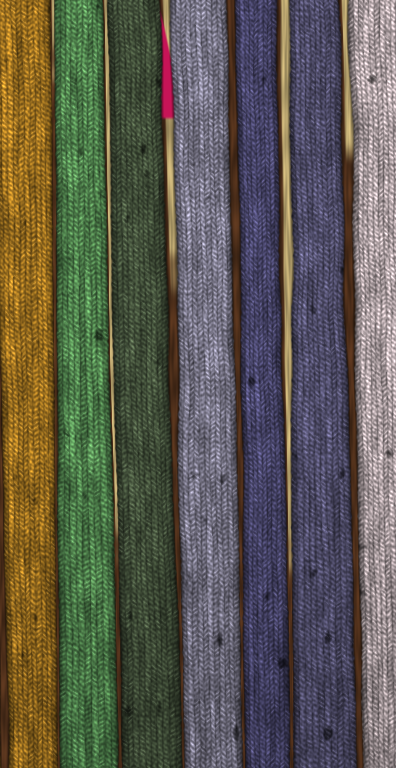
This texture is drawn by a Shadertoy shader. Its source:

```glsl
// Seven hanging skeins of twisted yarn, with wood and pale slivers in the gaps.

float hash(vec2 p) {
    return fract(sin(dot(p, vec2(127.1, 311.7))) * 43758.55);
}

// Gradient noise, roughly -0.7 to 0.7
float corner(vec2 cell, vec2 offset) {
    float a = 6.2832 * hash(cell);
    return dot(vec2(cos(a), sin(a)), offset);
}

float noise(vec2 p) {
    vec2 i = floor(p), f = p - i;
    vec2 s = f * f * f * (f * (f * 6.0 - 15.0) + 10.0);
    vec2 e = vec2(0.0, 1.0);
    return mix(mix(corner(i, f), corner(i + e.yx, f - e.yx), s.x),
               mix(corner(i + e, f - e), corner(i + 1.0, f - 1.0), s.x), s.y);
}

// Seams between skeins: position and half width at the top and the bottom
const float seamTop[8] = float[](-0.022, 0.131, 0.263, 0.416, 0.583, 0.714, 0.868, 1.02);
const float seamBottom[8] = float[](0.012, 0.147, 0.303, 0.463, 0.618, 0.737, 0.909, 1.06);
const float gapTop[8] = float[](0.006, 0.005, 0.006, 0.014, 0.010, 0.015, 0.013, 0.01);
const float gapBottom[8] = float[](0.010, 0.003, 0.005, 0.003, 0.004, 0.004, 0.008, 0.01);
// Height above which a pale sliver fills the gap
const float paleFrom[8] = float[](2.0, 0.93, 0.30, 0.64, 2.0, 0.27, 0.80, 2.0);

const vec3 yarn[7] = vec3[](
    vec3(0.60, 0.43, 0.12), vec3(0.30, 0.49, 0.29), vec3(0.24, 0.29, 0.21),
    vec3(0.47, 0.46, 0.53), vec3(0.27, 0.26, 0.40), vec3(0.30, 0.29, 0.40),
    vec3(0.65, 0.60, 0.61));

// Centre and half width of a seam at height t
vec2 seam(int i, float t) {
    float id = float(i);
    float x = mix(seamBottom[i], seamTop[i], t) + 0.006 * noise(vec2(t * 4.0, id * 7.3));
    float w = mix(gapBottom[i], gapTop[i], smoothstep(0.0, 0.75, t));
    return vec2(x, w * (1.0 + 0.6 * noise(vec2(t * 9.0, id * 3.7 + 20.0))));
}

vec3 yarnColor(int i, vec2 p, float t, float u, float width) {
    // Parallel threads that wander slightly
    float count = floor((seamTop[i + 1] - seamTop[i]) * 68.0 + 0.5);
    float lane = u * count + 0.35 * noise(vec2(u * 5.0 + float(i) * 9.0, p.y * 5.0));
    float id = floor(lane) + float(i) * 31.0;
    float across = fract(lane) - 0.5;
    float rnd = hash(vec2(id, 4.0));

    // Slanted plies along every thread
    float slant = rnd > 0.3 ? 0.8 : -0.8;
    float turn = p.y * 82.0 + across * slant + rnd * 5.0 + 0.8 * noise(vec2(id, p.y * 14.0));
    float ply = 0.5 + 0.5 * cos(6.2832 * turn);
    float body = 1.0 - 3.0 * across * across;
    float light = 0.56 + 0.34 * body + 0.27 * (ply - 0.4) * body;

    // Uneven dye, fibre grain and bright flecks
    light *= 0.93 + 0.16 * rnd;
    light *= 1.0 + 0.30 * noise(vec2(id * 1.7, p.y * 9.0)) + 0.20 * noise(p * vec2(30.0, 12.0));
    light *= 1.0 + 0.45 * noise(p * vec2(150.0, 110.0));
    float fleck = smoothstep(0.72, 1.0, hash(vec2(id, floor(turn)))) * ply * body;

    // Rounded sides and a few dark snags
    float side = min(u, 1.0 - u) * width;
    light *= mix(0.62, 1.05, smoothstep(0.0, 0.018, side));
    light *= 1.0 - 0.55 * smoothstep(0.42, 0.6, noise(p * vec2(26.0, 17.0) + 40.0));
    light *= mix(0.88, 1.03, smoothstep(0.0, 0.5, t));

    return yarn[i] * light * 1.08 + 0.13 * fleck * (yarn[i] + 0.3);
}

vec3 gapColor(int i, vec2 p, float t, float s) {
    vec3 wood = vec3(0.30, 0.18, 0.10) * (1.0 + 0.5 * noise(p * vec2(120.0, 12.0)));
    vec3 pale = vec3(0.72, 0.64, 0.43) * (1.0 + 0.4 * noise(p * vec2(160.0, 9.0)));
    float cover = smoothstep(-0.04, 0.04, t - paleFrom[i] + 0.06 * noise(vec2(t * 25.0, 3.0)));
    vec3 c = mix(wood, pale, cover * smoothstep(-0.55, -0.15, s));
    // Pink tag near the top of the fourth seam
    if (i == 3) c = mix(c, vec3(0.78, 0.08, 0.34), smoothstep(0.843, 0.849, t) * smoothstep(0.965, 0.945, t + 0.03 * s));
    return c * (1.0 - 0.45 * smoothstep(0.5, 1.0, abs(s)));
}

void mainImage(out vec4 fragColor, in vec2 fragCoord) {
    vec2 p = fragCoord / iResolution.x;
    float t = fragCoord.y / iResolution.y;
    float pixel = 1.0 / iResolution.x;

    // Skein under this point
    int strip = 0;
    for (int i = 1; i < 7; i++) if (p.x > seam(i, t).x) strip = i;
    vec2 a = seam(strip, t), b = seam(strip + 1, t);
    float left = a.x + a.y, right = b.x - b.y;
    float u = clamp((p.x - left) / (right - left), 0.0, 1.0);
    vec3 color = yarnColor(strip, p, t, u, right - left);

    // Nearest gap, with frayed borders
    int near = p.x - a.x < b.x - p.x ? strip : strip + 1;
    vec2 g = seam(near, t);
    float d = abs(p.x - g.x) - g.y + 0.003 * noise(vec2(p.y * 70.0, float(near) * 5.0));
    float s = clamp((p.x - g.x) / g.y, -1.0, 1.0);
    color = mix(gapColor(near, p, t, s), color, smoothstep(-pixel, pixel, d));

    fragColor = vec4(clamp(color, 0.0, 1.0), 1.0);
}
```
